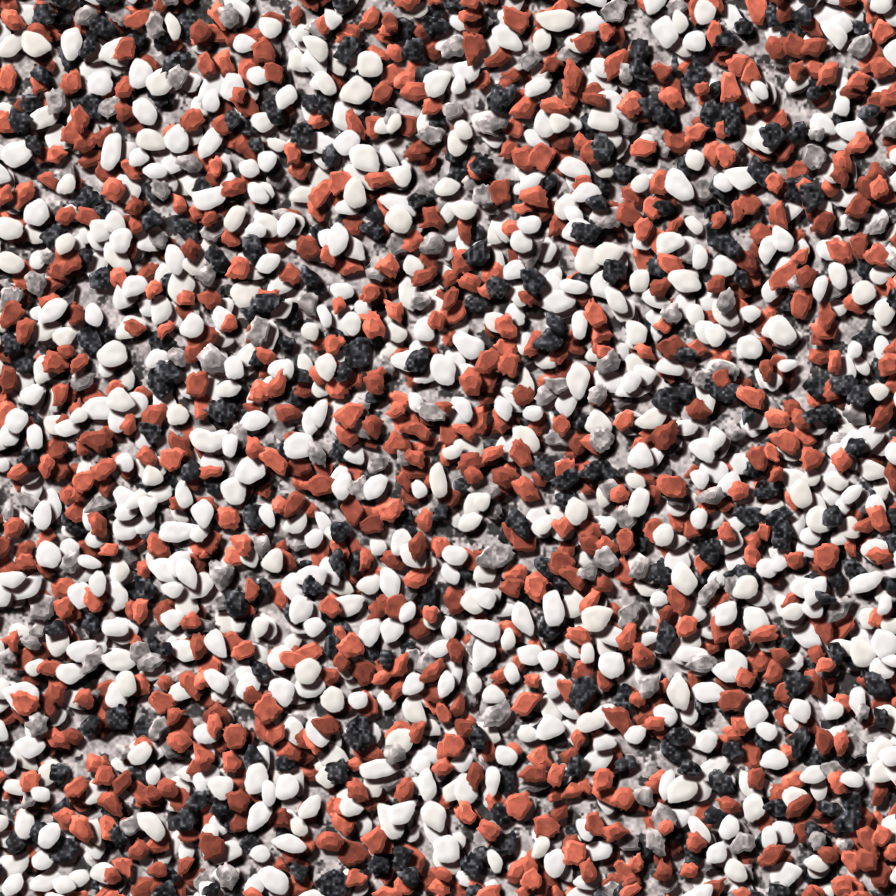
This texture is drawn by a three.js fragment shader. Its source:

```glsl
// Exposed aggregate: white pebbles, red and black stone chips in pale mortar under hard sun.
#define CELLS 34.0                    // stones across the canvas, per layer
#define LAYERS 3
#define PRESENCE 0.82                 // chance that a cell holds a stone
#define SOFT_EDGE 0.04
#define SHADOW_OFFSET vec2(0.19, -0.22)
#define SHADOW_TINT vec3(0.21, 0.16, 0.16)
#define LIGHT_DIR vec2(-0.6, 0.8)
#define WHITE_STONE vec3(0.95, 0.93, 0.92)
#define RED_STONE vec3(0.68, 0.36, 0.29)
#define BLACK_STONE vec3(0.20, 0.20, 0.21)
#define MORTAR vec3(0.74, 0.70, 0.69)

varying vec2 vUv;

float hash(vec2 p) {
  vec3 q = fract(p.xyx * 0.1031);
  q += dot(q, q.yzx + 33.33);
  return fract((q.x + q.y) * q.z);
}

float noise(vec2 p) {
  vec2 i = floor(p), f = fract(p);
  f = f * f * (3.0 - 2.0 * f);
  return mix(mix(hash(i), hash(i + vec2(1.0, 0.0)), f.x),
             mix(hash(i + vec2(0.0, 1.0)), hash(i + 1.0), f.x), f.y);
}

mat2 rotation(float a) {
  float c = cos(a), s = sin(a);
  return mat2(c, s, -s, c);
}

// Irregular convex stone: xy = direction of the nearest side, z = distance.
// A low sharpness blends the sides into a pebble, a high one keeps facets.
vec3 stoneShape(vec2 p, vec2 seed, float radius, float sharpness) {
  vec3 sum = vec3(0.0);
  for (int k = 0; k < 6; k++) {
    float side = float(k);
    float angle = (side + 0.75 * hash(seed + side * 3.7)) * 1.0472;
    vec2 dir = vec2(cos(angle), sin(angle));
    float reach = radius * (0.75 + 0.4 * hash(seed + side * 5.3 + 40.0));
    sum += vec3(dir, 1.0) * exp(sharpness * (dot(p, dir) - reach));
  }
  return vec3(sum.xy / sum.z, log(sum.z) / sharpness);
}

float coverage(float d, float softness) {
  return 1.0 - smoothstep(-softness, softness, d);
}

// Paints one stone and its shadow over the colour below.
vec3 paintStone(vec3 below, vec2 p, vec2 seed, float coarse, float fine) {
  float kind = hash(seed + 11.0);
  float tone = hash(seed + 23.0);
  bool white = kind < 0.37;
  bool red = kind >= 0.37 && kind < 0.78;
  bool black = kind >= 0.78 && kind < 0.92;

  float radius = mix(0.32, 0.50, hash(seed + 31.0)) + (white ? 0.07 : 0.0);
  float sharpness = white ? 10.0 : 28.0;
  float stretch = mix(1.0, 1.3, hash(seed + 47.0));
  mat2 turn = rotation(6.2832 * hash(seed + 59.0));
  vec2 squash = vec2(stretch, 1.0 / stretch);

  vec2 rough = (vec2(coarse, fine) - 0.5) * (white ? 0.04 : 0.13);
  vec3 shape = stoneShape((turn * p + rough) * squash, seed, radius, sharpness);
  vec3 shade = stoneShape(turn * (p - SHADOW_OFFSET) * squash, seed, radius, sharpness);
  vec3 color = below * mix(vec3(1.0), SHADOW_TINT, coverage(shade.z, 0.07));

  // Lit sides around a flatter top; chips break at a hard ridge
  float ridge = mix(0.08, 0.24, hash(seed + 67.0));
  float rim = white ? 1.0 - smoothstep(0.0, 0.3, -shape.z)
                    : 1.0 - smoothstep(ridge - 0.03, ridge + 0.03, -shape.z);
  float slope = rim * dot(shape.xy * turn, LIGHT_DIR);

  // Grey chips share the mortar colour
  vec3 body = MORTAR * (0.6 + 0.45 * coarse + 0.3 * (fine - 0.5));
  if (white) {
    body = mix(WHITE_STONE, vec3(0.90, 0.86, 0.80), 0.5 * tone * tone);
    body *= 0.97 + 0.08 * coarse + 0.12 * min(slope, 0.0);
  }
  if (red) body = RED_STONE * mix(0.72, 1.2, tone) * (0.8 + 0.3 * coarse + 0.15 * fine);
  if (black) body = BLACK_STONE * (0.25 + 0.8 * coarse + 1.5 * fine * fine);
  body *= 1.0 + (white ? 0.22 : 0.45) * slope;
  return mix(color, body, coverage(shape.z, SOFT_EDGE));
}

void main() {
  vec2 uv = vUv * CELLS;
  float coarse = noise(uv * 4.0);
  float fine = noise(uv * 9.0 + 71.0);

  // Crumbly mortar with dark pits
  float pits = smoothstep(0.18, 0.5, noise(uv * 2.3 + 19.0) + 0.3 * (fine - 0.5));
  vec3 color = MORTAR * (0.7 + 0.35 * coarse + 0.3 * fine) * mix(0.35, 1.0, pits);

  // Each layer is shifted and turned so that the cells do not line up
  for (int layer = 0; layer < LAYERS; layer++) {
    float level = float(layer);
    mat2 turn = rotation(level * 0.5);
    vec2 grid = turn * uv + level * 7.37 + 60.0;
    vec2 cell = floor(grid);
    for (int j = -1; j <= 1; j++) {
      for (int i = -1; i <= 1; i++) {
        vec2 id = cell + vec2(float(i), float(j));
        vec2 seed = id + level * 131.0;
        vec2 center = id + vec2(hash(seed + 3.0), hash(seed + 7.0));
        vec2 p = (grid - center) * turn;
        if (hash(seed + 83.0) > PRESENCE || dot(p, p) > 1.2) continue;
        color = paintStone(color, p, seed, coarse, fine);
      }
    }
  }
  gl_FragColor = vec4(clamp(color, 0.0, 1.0), 1.0);
}
```
